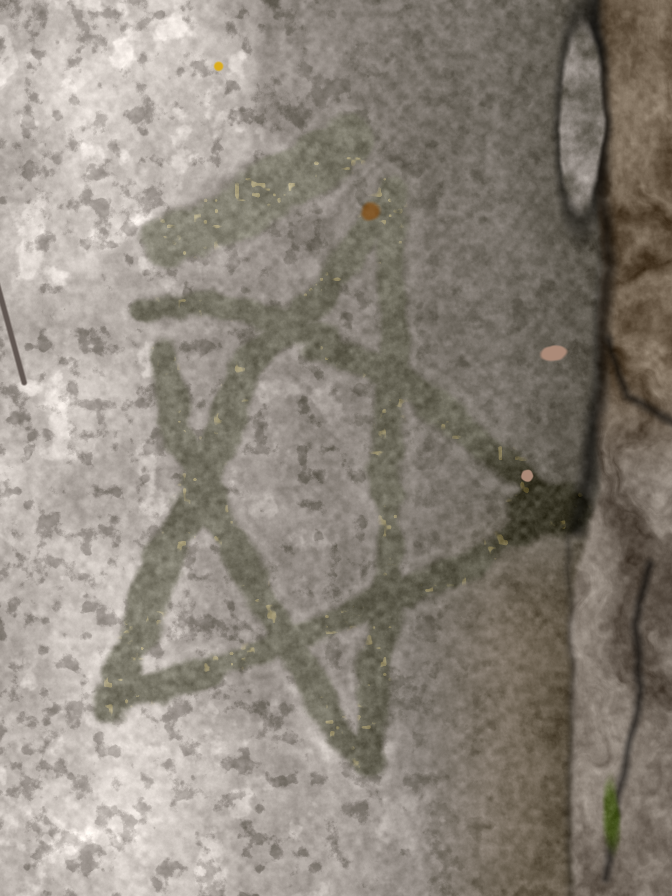
A WebGL 1 fragment shader for this texture:

```glsl
precision highp float;
uniform vec2 u_resolution;

float hash(vec2 p) {
  return fract(sin(dot(p, vec2(127.1, 311.7))) * 43758.545);
}

float noise(vec2 p) {
  vec2 i = floor(p), f = fract(p);
  f = f * f * (3.0 - 2.0 * f);
  return mix(mix(hash(i), hash(i + vec2(1.0, 0.0)), f.x),
             mix(hash(i + vec2(0.0, 1.0)), hash(i + vec2(1.0)), f.x), f.y);
}

float fbm(vec2 p) {
  float sum = 0.0, amp = 0.5;
  for (int i = 0; i < 5; i++) {
    sum += amp * noise(p);
    p = mat2(1.6, 1.2, -1.2, 1.6) * p + 7.3;
    amp *= 0.5;
  }
  return sum;
}

float segment(vec2 p, vec2 a, vec2 b) {
  vec2 pa = p - a, ba = b - a;
  return length(pa - ba * clamp(dot(pa, ba) / dot(ba, ba), 0.0, 1.0));
}

float path(vec2 p, vec2 a, vec2 b, vec2 c, vec2 d) {
  return min(segment(p, a, b), min(segment(p, b, c), segment(p, c, d)));
}

float below(float d, float edge, float soft) {
  return 1.0 - smoothstep(edge - soft, edge + soft, d);
}

float ellipse(vec2 p, vec2 center, vec2 radius) {
  return length((p - center) / radius);
}

// Distance to the edge of the carved strokes
float carving(vec2 p) {
  vec2 top = vec2(0.434, 0.79), left = vec2(0.122, 0.216);
  vec2 foot = vec2(0.412, 0.15), right = vec2(0.615, 0.435);
  float d = path(p, top, vec2(0.441, 0.59), vec2(0.43, 0.48), vec2(0.434, 0.35)) - 0.016;
  d = min(d, segment(p, vec2(0.434, 0.35), foot) - 0.018);
  d = min(d, path(p, vec2(0.358, 0.609), vec2(0.449, 0.575), vec2(0.562, 0.487), right) - 0.016);
  d = min(d, path(p, right, vec2(0.521, 0.366), vec2(0.326, 0.288), left) - 0.015);
  d = min(d, path(p, left, vec2(0.195, 0.395), vec2(0.245, 0.512), vec2(0.28, 0.596)) - 0.021);
  d = min(d, path(p, vec2(0.28, 0.596), vec2(0.358, 0.675), vec2(0.4, 0.73), top) - 0.016);
  d = min(d, path(p, vec2(0.182, 0.6), vec2(0.205, 0.51), vec2(0.247, 0.42), vec2(0.285, 0.345)) - 0.017);
  d = min(d, path(p, vec2(0.285, 0.345), vec2(0.326, 0.284), vec2(0.375, 0.19), foot) - 0.017);
  d = min(d, path(p, vec2(0.163, 0.65), vec2(0.22, 0.66), vec2(0.28, 0.65), vec2(0.365, 0.622)) - 0.013);
  d = min(d, path(p, vec2(0.19, 0.73), vec2(0.28, 0.775), vec2(0.35, 0.815), vec2(0.39, 0.84)) - 0.029);
  return min(d, segment(p, vec2(0.59, 0.435), vec2(0.635, 0.43)) - 0.026);
}

// Weathered slab: pale on the left, shaded on the right
float slabValue(vec2 p, float blotch, float grain) {
  float reach = p.x + 0.09 * (p.y - 0.5) + 0.1 * (blotch - 0.5);
  float v = mix(0.71, 0.545, smoothstep(0.1, 0.3, reach));
  v = mix(v, 0.43, smoothstep(0.34, 0.54, reach));
  v = mix(v, 0.33, smoothstep(0.54, 0.67, p.x));
  v += 0.1 * below(ellipse(p, vec2(0.22, 0.02), vec2(0.3, 0.24)), 0.8, 0.4);
  v += 0.05 * below(ellipse(p, vec2(0.33, 0.45), vec2(0.11, 0.18)), 0.8, 0.3);
  float sunEdge = max(p.x - 0.286, 0.83 - 0.67 * (0.286 - p.x) - p.y);
  v += 0.15 * below(sunEdge + 0.02 * (blotch - 0.5), 0.0, 0.012) * smoothstep(-0.05, 0.2, p.x);
  float pale = smoothstep(0.4, 0.7, v);
  v += (0.12 + 0.22 * pale) * (blotch - 0.48) + 0.22 * (grain - 0.48);
  float pits = smoothstep(0.54, 0.7, fbm(p * 62.0 + 3.0));
  float flakes = smoothstep(0.58, 0.7, fbm(p * 30.0 + 19.0));
  return v - pits * mix(0.05, 0.17, pale) + flakes * 0.12 * pale;
}

vec3 stoneColor(float v) {
  return vec3(v) + mix(vec3(0.02, 0.0, -0.04), vec3(0.025, -0.005, -0.03), smoothstep(0.3, 0.6, v));
}

void main() {
  vec2 p = gl_FragCoord.xy / u_resolution.y;
  float blotch = fbm(p * 11.0), grain = fbm(p * 130.0), ragged = fbm(p * 38.0 + 5.0);
  vec2 warp = p + 0.016 * (vec2(fbm(p * 17.0 + 2.0), fbm(p * 17.0 + 31.0)) - 0.48);
  vec3 color = stoneColor(slabValue(p, blotch, grain));
  color += vec3(0.02, 0.0, -0.025) * smoothstep(0.45, 0.6, p.x) * below(p.y, 0.38, 0.1);

  // Mossy grooves with a faint pale rim
  float d = carving(warp) + 0.02 * (ragged - 0.48);
  float depth = mix(0.43, 0.37, smoothstep(0.3, 0.5, p.x));
  depth = mix(depth, 0.2, below(ellipse(p, vec2(0.605, 0.44), vec2(0.13, 0.09)), 0.7, 0.35));
  depth -= 0.07 * below(distance(p, vec2(0.41, 0.155)), 0.05, 0.04);
  depth += 0.05 * smoothstep(0.65, 0.75, p.y) + 0.28 * (grain - 0.48) + 0.16 * (blotch - 0.48);
  vec3 groove = vec3(depth) + vec3(0.015, 0.005, -0.055);
  groove += vec3(0.2, 0.17, 0.08) * smoothstep(0.72, 0.85, noise(p * 170.0)) * smoothstep(0.5, 0.6, ragged);
  color += 0.035 * below(abs(d - 0.009), 0.004, 0.004);
  color = mix(color, groove, 0.9 * below(d, 0.0, 0.005));

  // Rough rock wall on the right
  float wallEdge = mix(0.634, 0.667, smoothstep(0.3, 0.46, p.y));
  float wall = smoothstep(-0.004, 0.006, warp.x - wallEdge);
  float ridges = fbm(vec2(p.x * 24.0, p.y * 9.0) + 4.0 * blotch);
  float rockValue = 0.37 + 0.05 * below(p.y, 0.5, 0.1) + 0.5 * (ridges - 0.48) + 0.2 * (grain - 0.48);
  vec3 rock = vec3(rockValue) + mix(vec3(0.03, -0.01, -0.05), vec3(0.06, 0.0, -0.07), smoothstep(0.45, 0.6, p.y));
  color = mix(color, rock, wall);

  // Dark cracks and the raised lump
  float crack = path(warp, vec2(0.662, 1.02), vec2(0.676, 0.74), vec2(0.669, 0.55), vec2(0.648, 0.41));
  float lower = path(warp, vec2(0.722, 0.37), vec2(0.709, 0.3), vec2(0.712, 0.2), vec2(0.675, 0.02));
  float shelf = path(warp, vec2(0.68, 0.62), vec2(0.7, 0.56), vec2(0.725, 0.545), vec2(0.76, 0.53));
  float seam = segment(warp, vec2(0.637, 0.4), vec2(0.632, 0.0));
  color *= 1.0 - 0.55 * below(crack, 0.008, 0.009);
  color *= 1.0 - 0.55 * below(min(lower, shelf), 0.004, 0.006);
  color *= 1.0 - 0.3 * below(seam, 0.003, 0.006);
  float lump = ellipse(warp, vec2(0.648, 0.865), vec2(0.026, 0.115));
  color *= 1.0 - 0.4 * below(lump, 1.15, 0.2);
  color = mix(color, stoneColor(0.46 + 0.5 * (ragged - 0.48) + 0.25 * (grain - 0.48)), below(lump, 0.92, 0.12));

  // Moss, chips, petal and twig
  float moss = below(ellipse(warp, vec2(0.684, 0.09), vec2(0.012, 0.045)), 0.8, 0.35);
  color = mix(color, vec3(0.25, 0.32, 0.08) + 0.3 * (grain - 0.48), 0.85 * moss);
  float chips = min(ellipse(warp, vec2(0.618, 0.604), vec2(0.016, 0.01)), ellipse(warp, vec2(0.587, 0.467), vec2(0.008, 0.007)));
  color = mix(color, vec3(0.67, 0.54, 0.47), below(chips, 0.9, 0.15));
  color = mix(color, vec3(0.45, 0.29, 0.11) + grain * 0.1, below(distance(warp, vec2(0.413, 0.764)), 0.01, 0.003));
  color = mix(color, vec3(0.86, 0.68, 0.12), below(distance(p, vec2(0.244, 0.926)), 0.005, 0.0015));
  color = mix(color, vec3(0.38, 0.34, 0.32), below(segment(p, vec2(-0.005, 0.69), vec2(0.027, 0.573)), 0.003, 0.0015));
  gl_FragColor = vec4(clamp(color, 0.0, 1.0), 1.0);
}
```
